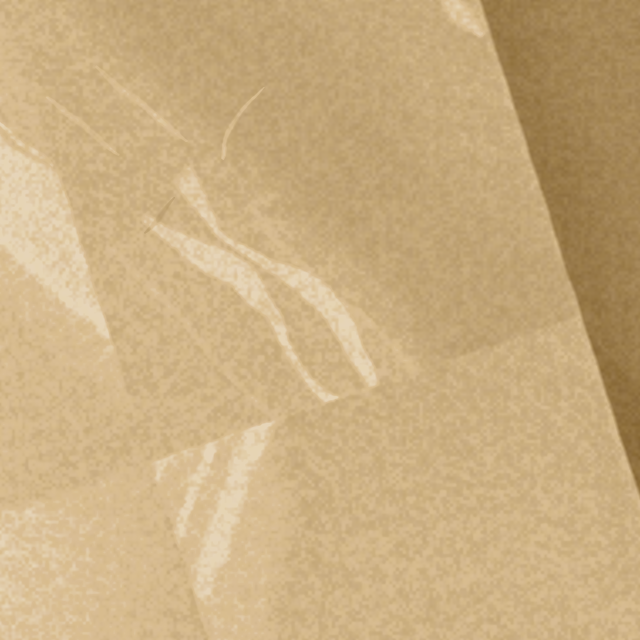
This texture is drawn by a WebGL 1 fragment shader. Its source:

```glsl
#ifdef GL_FRAGMENT_PRECISION_HIGH
precision highp float;
#else
precision mediump float;
#endif
// Creased kraft paper: three straight folds split the sheet into panels,
// each with a soft tone; glossy streaks and thin creases are laid on top,
// then fine mottled grain is added and the tone is mapped to a tan ramp.
uniform vec2 u_resolution;

float hash(vec2 p) {
  return fract(sin(dot(p, vec2(127.1, 311.7))) * 43758.5);
}

float noise(vec2 p) {
  vec2 i = floor(p), f = fract(p);
  f = f * f * (3.0 - 2.0 * f);
  return mix(mix(hash(i), hash(i + vec2(1, 0)), f.x),
             mix(hash(i + vec2(0, 1)), hash(i + vec2(1, 1)), f.x), f.y);
}

// Soft step across a fold of the given half width
float side(float d, float w) {
  return smoothstep(-w, w, d);
}

// Soft line segment from a to b, thinning towards both ends
float crease(vec2 p, vec2 a, vec2 b, float w) {
  vec2 d = b - a;
  float h = clamp(dot(p - a, d) / dot(d, d), 0.0, 1.0);
  float taper = 0.4 + 2.4 * h * (1.0 - h);
  return 1.0 - smoothstep(0.2, 1.0, length(p - a - d * h) / (w * taper));
}

// Long glossy streaks running down the upper panel
float panelStreaks(vec2 p) {
  float along = p.x - p.y, across = p.x + p.y, light = 0.0;
  for (int k = 0; k < 4; k++) {
    float i = float(k);
    float broad = step(0.5, i) * step(i, 2.5);
    float center = 0.78 + 0.155 * i - 0.02 * i * i
                 + (0.01 + 0.02 * broad) * cos(12.0 * (along + 0.3 - 0.135 * i));
    float width = mix(0.007, 0.019 + 0.011 * cos(12.0 * (along + 0.44 - 0.22 * i)), broad);
    float start = side(along + 0.44 - 0.15 * step(2.5, i), 0.012);
    float body = 1.0 - smoothstep(width - 0.006, width + 0.007, abs(across - center));
    light = max(light, body * start * mix(0.38, 1.0, broad));
  }
  return light;
}

// Shorter slanted streaks just below the cross fold
float lowerStreaks(vec2 p) {
  float light = 0.0;
  for (int k = 0; k < 3; k++) {
    float i = float(k);
    float center = 0.262 + 0.066 * i + 0.37 * (p.y - 0.3);
    float width = 0.011 + 0.011 * step(1.5, i);
    float body = 1.0 - smoothstep(width * 0.4, width * 1.4, abs(p.x - center));
    light = max(light, body * (0.65 + 0.175 * i));
  }
  return light * smoothstep(0.03, 0.1, p.y);
}

vec3 kraft(float tone) {
  vec3 c = mix(vec3(0.60, 0.48, 0.29), vec3(0.80, 0.69, 0.51), max(tone - 0.6, -0.08) / 0.2);
  c = mix(c, vec3(0.85, 0.74, 0.57), clamp((tone - 0.8) / 0.05, 0.0, 1.0));
  return mix(c, vec3(0.90, 0.83, 0.71), clamp((tone - 0.85) / 0.05, 0.0, 1.0));
}

void main() {
  vec2 uv = gl_FragCoord.xy / u_resolution;
  vec2 ragged = vec2(noise(uv * 28.0), noise(uv * 28.0 + 40.0)) - 0.5;
  vec2 p = uv + 0.009 * ragged;
  vec2 q = uv + 0.003 * ragged;

  // Panels between the folds
  float foldY = q.y - 0.196 - 0.343 * q.x;
  float foldLeft = 0.325 - 0.32 * q.y - q.x;
  float edge = q.x - 1.072 + 0.322 * q.y;
  float above = side(foldY, 0.004);
  float left = side(foldLeft, 0.004 + 0.03 * smoothstep(0.75, 0.95, uv.y));
  float across = uv.x + uv.y;

  // Upper panel: pale at the left, golden in a diagonal band
  float upper = 0.808 - 0.052 * smoothstep(1.05, 1.2, across)
              + 0.025 * smoothstep(1.35, 1.55, across);
  upper = mix(upper, 0.89, 0.95 * panelStreaks(p));

  // Lower panel with its bright corner
  float corner = 1.0 - smoothstep(0.42, 0.48, p.x + 0.15 * abs(p.y - 0.2));
  float lower = 0.795 + 0.015 * smoothstep(0.35, 0.0, uv.y) + 0.042 * corner;
  lower = mix(lower, 0.895, lowerStreaks(p));

  // Left panel: shiny wedge above a ridge, softer sheet below
  float ridge = p.y - 0.63 + 0.9 * p.x;
  float wedge = side(0.785 - 0.65 * p.x - p.y, 0.008) * side(ridge, 0.02);
  float leftUpper = 0.832 - 0.1 * uv.x + 0.058 * wedge
                  + 0.022 * smoothstep(-0.13, -0.05, ridge) * (1.0 - side(ridge, 0.03))
                  + 0.045 * exp(-pow(ridge / 0.014, 2.0));
  float leftLower = 0.877 - 0.21 * uv.x;
  float leftTone = mix(leftLower, leftUpper, side(foldY, 0.012));

  float tone = mix(mix(lower, upper, above), leftTone, left);
  tone += 0.022 * exp(-pow(foldY / 0.004, 2.0)) * (1.0 - left) * smoothstep(0.75, 0.5, uv.x);
  tone -= 0.015 * exp(-pow(foldLeft / 0.01, 2.0)) * (1.0 - above);

  // Thin creases
  for (int k = 0; k < 3; k++) {
    float i = float(k);
    vec2 a = vec2(0.075 * i, 0.805 + 0.045 * i);
    tone += 0.045 * crease(p, a, a + vec2(0.08 + 0.03 * i, -0.065 - 0.025 * i), 0.008);
  }
  vec2 bowed = p + vec2(0.01 * sin((p.y - 0.755) * 29.0), 0.0);
  tone += 0.07 * crease(bowed, vec2(0.345, 0.755), vec2(0.41, 0.863), 0.006);
  tone += 0.09 * crease(p, vec2(0.69, 1.01), vec2(0.75, 0.95), 0.022);
  tone -= 0.06 * crease(p, vec2(0.225, 0.635), vec2(0.275, 0.69), 0.006);

  // Shaded sheet behind the right edge
  float shade = 0.592 + 0.055 * smoothstep(0.0, 0.16, edge)
              - 0.035 * side(1.395 - across, 0.012);
  tone += 0.02 * exp(-pow((edge + 0.006) / 0.006, 2.0));
  tone = mix(tone, shade, side(edge, 0.004));

  // Broad mottling and fine grain
  tone += 0.018 * (noise(uv * 7.0) - 0.5);
  tone += 0.05 * (noise(uv * 190.0) - 0.5) + 0.035 * (noise(uv * 95.0 + 9.0) - 0.5);
  vec3 color = kraft(tone);
  color.b += 0.03 * (noise(uv * 120.0 + 70.0) - 0.5);
  gl_FragColor = vec4(color, 1.0);
}
```
